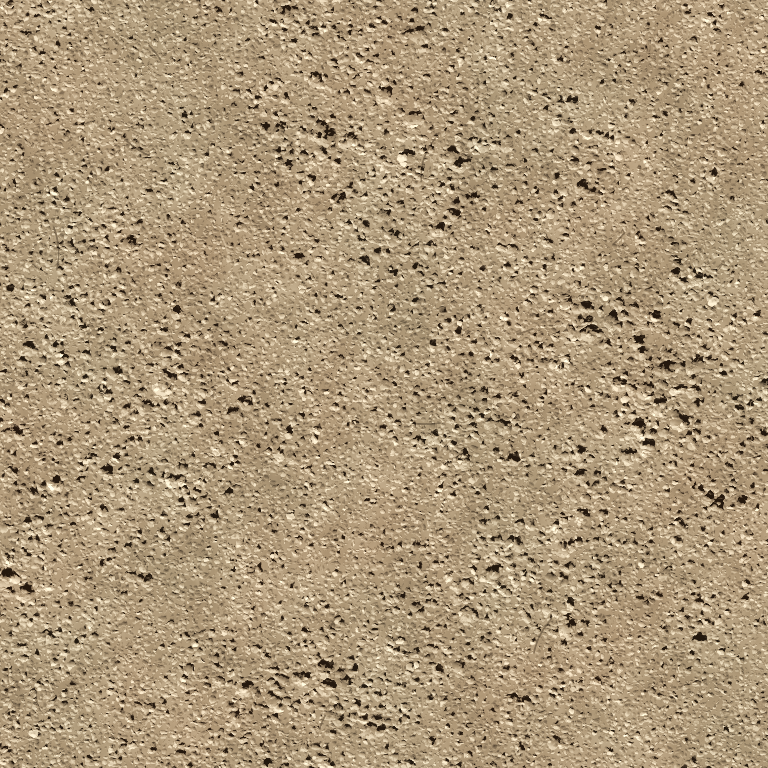
Write a WebGL 1 fragment shader that draws this texture.

```glsl
precision highp float;
// Dry sandy soil: sunlit grit, crumbs and clods with short shadows, pale stones and straw.
uniform vec2 u_resolution;

#define GRIT_FREQ 180.0
#define CRUMB_FREQ 96.0
#define CLOD_FREQ 42.0
#define STRAW_FREQ 8.0
#define SUN_DIR vec2(-0.42, -0.907)
#define SUN_SLOPE 0.62
#define BASE_TONE 0.70
#define RELIEF 0.155
#define SHADOW_DEPTH 0.50

const vec3 SHADE = vec3(0.20, 0.15, 0.10);
const vec3 EARTH = vec3(0.68, 0.59, 0.46);
const vec3 PALE = vec3(0.89, 0.82, 0.70);

vec3 hash3(vec2 cell) {
  vec3 q = fract(cell.xyx * vec3(0.1031, 0.1030, 0.0973));
  q += dot(q, q.yxz + 33.33);
  return fract((q.xxy + q.yzz) * q.zyx);
}

// Layered rotated sines, about -1 to 1.
float waves(vec2 p) {
  float sum = 0.0, amp = 0.5;
  for (int i = 0; i < 5; i++) {
    sum += amp * sin(p.x + 1.7 * sin(p.y * 0.8 + float(i)));
    p = mat2(-0.5, 0.86, -0.86, -0.5) * p * 1.75 + 3.1;
    amp *= 0.72;
  }
  return sum;
}

// Cellular domes: x = height in cells, y = signed random shade of the top dome.
vec2 domes(vec2 p, float minRadius, float spread, float rarity) {
  vec2 cell = floor(p), top = vec2(0.0);
  for (int j = -1; j <= 1; j++) {
    for (int i = -1; i <= 1; i++) {
      vec2 c = cell + vec2(float(i), float(j));
      vec3 rnd = hash3(c);
      float radius = minRadius + spread * pow(rnd.z, rarity);
      vec2 d = p - c - rnd.xy;
      d.y *= 1.2;
      float h = radius - dot(d, d) / radius;
      if (h > top.x) top = vec2(h, fract(rnd.z * 57.0 + rnd.x * 13.0) - 0.5);
    }
  }
  top.y *= smoothstep(0.0, 0.15, top.x);
  return top;
}

// x = soil height in canvas units, y = shade of grains, z = cover of pale stones.
vec3 soil(vec2 p, float rough) {
  vec2 grit = domes(p * GRIT_FREQ, 0.20, 0.50, 1.0);
  vec2 crumb = domes(p * CRUMB_FREQ + 17.0, 0.08, 0.32 + 0.30 * rough, 1.7);
  vec2 clod = domes(p * CLOD_FREQ + 41.0, 0.03, 0.16 + 0.40 * rough, 3.5);
  float height = 0.68 * grit.x / GRIT_FREQ + 0.90 * crumb.x / CRUMB_FREQ
               + 0.75 * clod.x / CLOD_FREQ;
  float shade = 0.24 * grit.y + 0.14 * crumb.y + 0.08 * clod.y;
  float pale = smoothstep(0.48, 0.49, crumb.y) + smoothstep(0.475, 0.485, clod.y);
  return vec3(height, shade, min(pale, 1.0));
}

// x = cover, y = tone of sparse bent straws.
vec2 straws(vec2 p) {
  vec2 cell = floor(p * STRAW_FREQ);
  vec3 rnd = hash3(cell + 71.0), more = hash3(cell + 131.0);
  vec2 q = fract(p * STRAW_FREQ) - 0.35 - 0.3 * rnd.xy;
  float angle = 6.2832 * rnd.z, halfLength = 0.08 + 0.18 * more.x;
  q = mat2(cos(angle), -sin(angle), sin(angle), cos(angle)) * q;
  q.y += (more.y - 0.5) * 1.8 * q.x * q.x;
  float cover = 1.0 - smoothstep(0.004, 0.014, abs(q.y));
  cover *= 1.0 - smoothstep(0.85 * halfLength, halfLength, abs(q.x));
  return vec2(cover * step(0.6, more.z), mix(0.40, 0.84, step(0.3, more.y)));
}

void main() {
  vec2 uv = gl_FragCoord.xy / min(u_resolution.x, u_resolution.y);
  float patches = waves(uv * 9.0 + 2.0);
  float stains = waves(uv * 37.0);
  float rough = smoothstep(-1.1, 1.0, patches + 0.7 * stains);

  // Ragged outlines for the grains.
  vec2 p = uv + 0.0021 * vec2(waves(uv * 110.0), waves(uv.yx * 110.0 + 7.0));

  // Slope toward the sun and shadows cast by higher ground.
  vec3 ground = soil(p, rough);
  float slope = 0.0, block = 0.0;
  for (int i = 0; i < 4; i++) {
    float reach = 0.0018 + 0.0022 * float(i);
    float rise = soil(p + SUN_DIR * reach, rough).x - ground.x;
    if (i == 0) slope = clamp(-rise / reach, -1.2, 1.2);
    block = max(block, rise - SUN_SLOPE * reach);
  }
  float shadow = smoothstep(0.0, 0.0026, block);

  // Tone, then colour along the ramp from shade to pale.
  float tone = BASE_TONE + RELIEF * slope + ground.y;
  tone += 0.035 * waves(uv * 21.0 + 5.0) + 0.03 * waves(uv * 75.0 + 3.0);
  tone = mix(tone, 0.92 + 0.08 * slope, 0.85 * ground.z);
  vec2 straw = straws(uv);
  tone = mix(tone, straw.y, 0.65 * straw.x);
  tone = max(tone - SHADOW_DEPTH * shadow, 0.14);
  vec3 color = mix(SHADE, EARTH, (tone - SHADE.r) / (EARTH.r - SHADE.r));
  if (tone > EARTH.r) color = mix(EARTH, PALE, (tone - EARTH.r) / (PALE.r - EARTH.r));
  color += vec3(0.005, -0.003, -0.004) * waves(uv * 14.0 + 9.0);
  gl_FragColor = vec4(clamp(color, 0.0, 1.0), 1.0);
}
```
